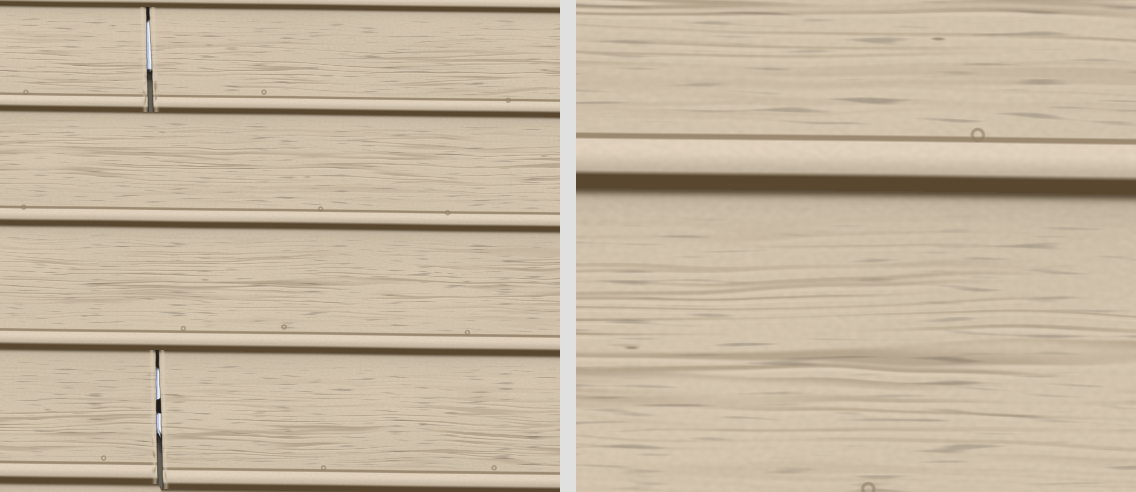
Left: the whole. Right: its middle third, enlarged.
Reproduce this texture procedurally as a Shadertoy shader.

```glsl
vec2 hash2(vec2 p) {
    p = vec2(dot(p, vec2(127.1, 311.7)), dot(p, vec2(269.5, 183.3)));
    return fract(sin(p) * 43758.55);
}

float gradientNoise(vec2 p) {
    vec2 i = floor(p), f = fract(p);
    vec2 u = f * f * f * (f * (f * 6.0 - 15.0) + 10.0);
    vec2 e = vec2(0.0, 1.0);
    float a = dot(hash2(i) * 2.0 - 1.0, f);
    float b = dot(hash2(i + e.yx) * 2.0 - 1.0, f - e.yx);
    float c = dot(hash2(i + e.xy) * 2.0 - 1.0, f - e.xy);
    float d = dot(hash2(i + e.yy) * 2.0 - 1.0, f - e.yy);
    return mix(mix(a, b, u.x), mix(c, d, u.x), u.y);
}

// Thin wavy grooves, stretched along the board
float grain(vec2 p, float row) {
    vec2 seed = vec2(17.3, 41.7) * (row + 2.0);
    p.y += 0.014 * gradientNoise(vec2(3.6, 9.0) * p + seed);
    p.y += 0.004 * gradientNoise(vec2(11.0, 22.0) * p + seed);
    float lines = abs(gradientNoise(vec2(2.6, 105.0) * p + seed));
    float breaks = smoothstep(-0.3, 0.2, gradientNoise(vec2(5.0, 60.0) * p + seed.yx));
    return (1.0 - smoothstep(0.02, 0.15, lines)) * breaks;
}

void mainImage(out vec4 fragColor, in vec2 fragCoord) {
    vec2 p = fragCoord / iResolution.y;
    float px = 1.0 / iResolution.y;

    vec3 paint = vec3(0.82, 0.76, 0.67);
    vec3 litPaint = vec3(0.875, 0.815, 0.735);
    vec3 groovePaint = vec3(0.57, 0.50, 0.40);
    vec3 shadow = vec3(0.35, 0.28, 0.19);

    // Slightly tilted courses that grow taller downwards
    float depth = 1.0 - p.y - 0.0125 * p.x + 0.001 * gradientNoise(vec2(p.x * 4.0, p.y * 3.0));
    float n = (sqrt(0.04133 + 0.0392 * (depth - 0.010)) - 0.2033) / 0.0196;
    float seamX = 0.3 + 0.0065 * n;
    n -= 0.035 * smoothstep(-0.003, 0.003, p.x - seamX) * smoothstep(3.2, 3.8, n);
    float row = floor(n);
    float v = n - row;
    float pitch = 0.2033 + 0.0196 * n;
    float aa = px / pitch;
    vec2 board = vec2(p.x, v * pitch);

    // Painted face with blotches and fine speckle
    float blotch = gradientNoise(p * vec2(3.0, 7.0) + 5.0);
    float speckle = gradientNoise(p * vec2(170.0, 260.0));
    vec3 col = paint * (1.0 + 0.04 * blotch + 0.035 * speckle);

    // Wood grain, densest in one band of each board
    float centre = 0.48 + 0.11 * cos(row * 2.1);
    float band = exp(-pow((v - centre) / 0.24, 2.0));
    float face = smoothstep(0.04, 0.15, v) * (1.0 - smoothstep(0.80, 0.84, v));
    float strength = face * (0.12 + 0.88 * band);
    float groove = grain(board, row);
    float ridge = grain(board - vec2(0.0, 0.0028), row);
    col = mix(col, litPaint, 0.55 * ridge * strength);
    col = mix(col, groovePaint, 0.48 * groove * strength);
    float fine = gradientNoise(vec2(18.0, 230.0) * board + row * 31.0);
    col *= 1.0 - 0.16 * face * smoothstep(0.15, 0.5, fine);

    // Rounded lip with a scored line above and a dark underside
    float lip = smoothstep(0.855 - aa, 0.855 + aa, v);
    vec3 lipColor = mix(litPaint, paint * 0.92, smoothstep(0.89, 0.955, v));
    col = mix(col, lipColor * (1.0 + 0.03 * speckle), lip);
    float score = 1.0 - smoothstep(0.004, 0.009 + aa, abs(v - 0.852));
    col = mix(col, groovePaint, 0.85 * score);
    col = mix(col, shadow, smoothstep(0.95 - aa, 0.962 + aa, v));
    col = mix(col, shadow, 0.85 * exp(-pow(v / 0.018, 2.0)));
    col *= 1.0 - 0.14 * exp(-v / 0.05);

    // Scattered nail dimples and short chips
    for (int i = 0; i < 3; i++) {
        vec2 r = hash2(vec2(float(i) + 3.0, row * 5.0 + 11.0));
        vec2 d = board - vec2((float(i) + r.x) * 0.38, (0.80 + 0.06 * r.y) * pitch);
        float ring = abs(length(d) - 0.0038);
        col = mix(col, groovePaint, 0.6 * (1.0 - smoothstep(0.0005, 0.001 + px, ring)));
        vec2 c = board - vec2((float(i) + r.y) * 0.38, (0.1 + 0.65 * r.x) * pitch);
        float chip = length(c * vec2(0.25, 1.0)) - 0.001;
        col = mix(col, groovePaint, 0.7 * (1.0 - smoothstep(-px, px, chip)));
    }

    // Open butt joints on every third course
    if (mod(row, 3.0) < 0.5) {
        float x = p.x - seamX + 0.0012 * gradientNoise(vec2(row, v * 14.0));
        float halfGap = mix(0.0032, 0.0055, smoothstep(0.0, 0.6, v));
        float rag = v + 0.05 * gradientNoise(vec2(p.x * 130.0, v * 25.0));

        // Worn board ends
        float wear = exp(-pow((abs(x) - 0.011) / 0.004, 2.0));
        float rough = smoothstep(-0.1, 0.4, gradientNoise(p * vec2(150.0, 60.0)));
        col = mix(col, litPaint, 0.5 * wear);
        col = mix(col, groovePaint, 0.7 * wear * rough * smoothstep(0.5, 0.8, v));

        // Pale backing showing between dark patches
        float pale = smoothstep(0.13, 0.17, rag) * (1.0 - smoothstep(0.59, 0.63, rag));
        float block = 1.0 - smoothstep(0.045, 0.06, abs(rag - 0.42));
        pale *= 1.0 - block * step(0.5, row);
        vec3 backing = mix(vec3(0.74, 0.80, 0.93), vec3(0.93), smoothstep(-0.2, 0.2, x / halfGap));
        vec3 dark = mix(vec3(0.13, 0.12, 0.11), vec3(0.40, 0.38, 0.34), smoothstep(0.6, 0.8, rag));
        vec3 gap = mix(dark, backing, pale);
        gap *= 1.0 - 0.5 * smoothstep(0.45, 1.0, abs(x) / halfGap);
        col = mix(col, gap, 1.0 - smoothstep(halfGap - px, halfGap + px, abs(x)));
    }

    fragColor = vec4(clamp(col, 0.0, 1.0), 1.0);
}
```
